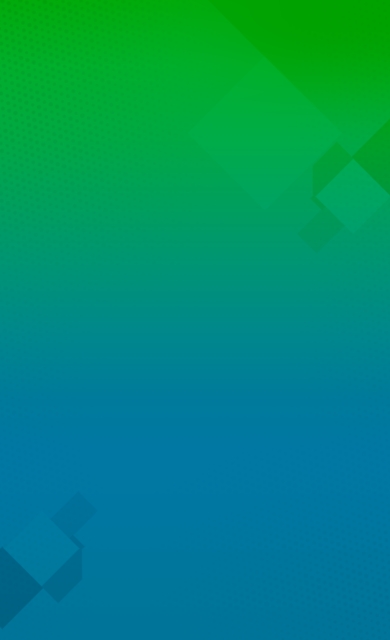
Reproduce this background procedurally as a Shadertoy shader.

```glsl
#define DOT_PITCH 0.0105
#define DOT_RADIUS 0.27
#define DOT_STRENGTH 0.055
#define MOTIF_UNIT 0.0586
#define MOTIF_TOP vec2(0.552, 0.693)
#define MOTIF_BOTTOM vec2(0.065, 0.143)
#define SHADE_STRENGTH 0.075
#define LIGHT_STRENGTH 0.025
#define CORNER_GREEN vec3(0.0, 0.635, 0.0)

float hash(vec2 cell) {
    return fract(sin(dot(cell, vec2(127.1, 311.7))) * 43758.5453);
}

// Soft coverage of a signed distance
float fill(float dist, float softness) {
    return 1.0 - smoothstep(-softness, softness, dist);
}

float diamond(vec2 p, float halfDiagonal) {
    return (abs(p.x) + abs(p.y) - halfDiagonal) * 0.7071;
}

// Box in coordinates turned by 45 degrees
float slantedBox(vec2 p, vec2 low, vec2 high) {
    vec2 turned = vec2(p.x + p.y, p.x - p.y);
    vec2 edge = abs(turned - 0.5 * (low + high)) - 0.5 * (high - low);
    return max(edge.x, edge.y) * 0.7071;
}

vec3 verticalGradient(float y) {
    vec3 color = vec3(0.0, 0.46, 0.60);
    color = mix(color, vec3(0.0, 0.47, 0.64), smoothstep(0.0, 0.297, y));
    color = mix(color, vec3(0.0, 0.48, 0.61), clamp((y - 0.297) / 0.078, 0.0, 1.0));
    color = mix(color, vec3(0.0, 0.53, 0.55), clamp((y - 0.375) / 0.102, 0.0, 1.0));
    color = mix(color, vec3(0.0, 0.58, 0.46), clamp((y - 0.477) / 0.104, 0.0, 1.0));
    color = mix(color, vec3(0.0, 0.62, 0.37), clamp((y - 0.581) / 0.093, 0.0, 1.0));
    color = mix(color, vec3(0.0, 0.66, 0.27), clamp((y - 0.674) / 0.102, 0.0, 1.0));
    color = mix(color, vec3(0.0, 0.685, 0.17), clamp((y - 0.776) / 0.12, 0.0, 1.0));
    return mix(color, vec3(0.0, 0.67, 0.04), clamp((y - 0.896) / 0.104, 0.0, 1.0));
}

// Staggered halftone with slightly uneven dots
float halftone(vec2 p) {
    vec2 grid = mat2(0.94, 0.34, -0.34, 0.94) * p / DOT_PITCH;
    grid.x += 0.5 * mod(floor(grid.y), 2.0);
    float radius = DOT_RADIUS * (0.8 + 0.4 * hash(floor(grid)));
    return fill(length(fract(grid) - 0.5) - radius, 0.15);
}

// Light diamond with darker folds; x is shade, y is light
vec2 foldedMotif(vec2 q, float softness) {
    float tile = fill(diamond(q, 1.0), softness);
    float corner = fill(diamond(q - vec2(1.05), 1.1), softness);
    float upper = max(slantedBox(q, vec2(-1.05, -1.9), vec2(1.02, -1.0)), -q.x - 1.08);
    float lower = slantedBox(q, vec2(-2.5, -0.5), vec2(-1.0, 0.55));
    float sliver = slantedBox(q, vec2(-1.2, -1.1), vec2(-1.0, -0.45));
    float folds = max(fill(upper, softness), 0.55 * fill(lower, softness));
    folds = max(folds, fill(sliver, softness));
    return vec2(max(corner, 0.65 * folds) * (1.0 - tile), tile);
}

void mainImage(out vec4 fragColor, in vec2 fragCoord) {
    vec2 p = fragCoord / iResolution.y;
    float right = iResolution.x / iResolution.y;
    float pixel = 1.0 / iResolution.y;
    vec3 color = verticalGradient(p.y);

    // Deep green in the upper right corner, cut by a diagonal
    float diagonal = (0.325 - p.x + 1.0 - p.y) * 0.7071;
    float cornerFade = smoothstep(0.77, 0.98, p.y);
    float cornerMask = 0.6 * fill(diagonal, pixel)
        + 0.4 * smoothstep(0.25, 0.5, p.x);
    color = mix(color, CORNER_GREEN, cornerMask * cornerFade);

    // Large faint square below the corner
    float square = diamond(p - vec2(0.414, 0.792), 0.121);
    color += vec3(0.0, 0.012, 0.018) * fill(square, pixel);

    // The same motif twice, the lower one turned half round
    float softness = pixel / MOTIF_UNIT;
    vec2 upper = foldedMotif((p - MOTIF_TOP) / MOTIF_UNIT, softness);
    vec2 lower = foldedMotif((MOTIF_BOTTOM - p) / MOTIF_UNIT, softness);
    color -= SHADE_STRENGTH * (upper.x * vec3(0.0, 0.45, 1.5) + lower.x * vec3(0.0, 0.95, 1.1));
    color += LIGHT_STRENGTH * (upper.y * vec3(0.0, 0.8, 1.0) + lower.y * vec3(0.0, 0.5, 0.2));

    // Dots gather at the sides and leave the middle clear
    float upperLeft = smoothstep(0.38, 0.0, p.x) * smoothstep(0.45, 0.85, p.y);
    float lowerRight = smoothstep(0.4, 0.0, right - p.x) * smoothstep(0.4, 0.05, p.y);
    float sides = 0.3 * smoothstep(0.12, 0.32, abs(p.x - 0.5 * right));
    float dotMask = max(max(upperLeft, 0.7 * lowerRight), sides);
    color *= 1.0 - DOT_STRENGTH * dotMask * halftone(p);

    fragColor = vec4(clamp(color, 0.0, 1.0), 1.0);
}
```
